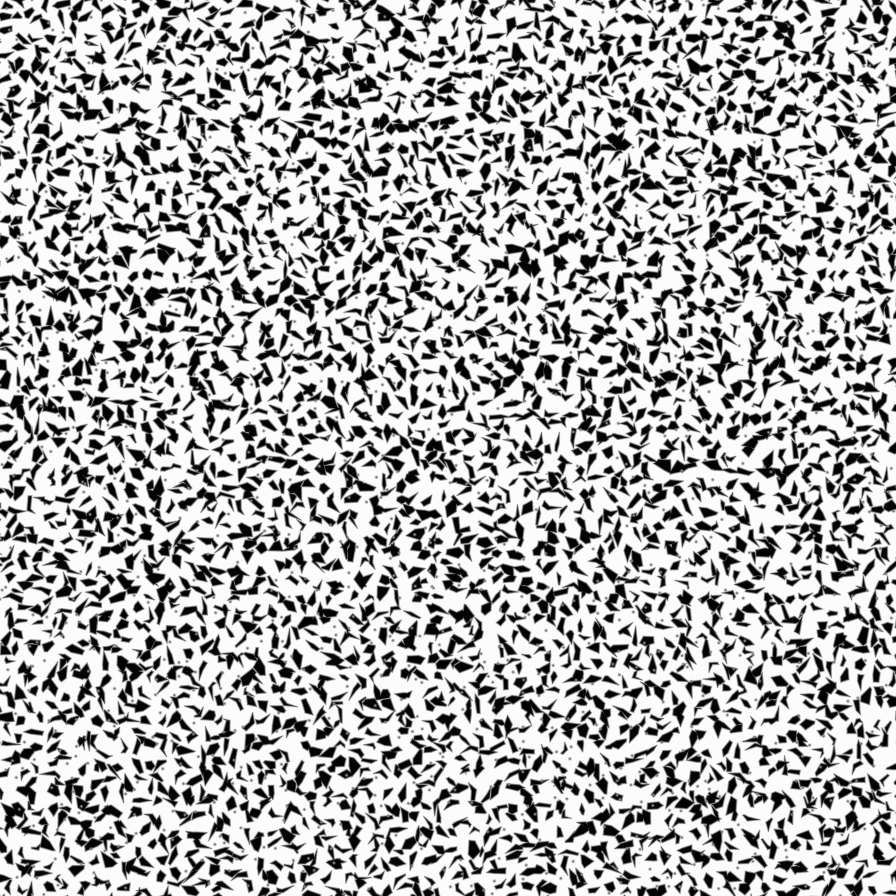
This texture is drawn by a Shadertoy shader. Its source:

```glsl
#define CELLS 64.0
#define JITTER 0.9
#define EDGE 0.00155
#define SPECK_SHARE 0.35
#define SPECK_RADIUS 0.085
#define SPECK_STRENGTH 0.6
#define PAPER vec3(0.988)
#define INK vec3(0.01)

const float TAU = 6.28319;

// Integer hash: three values in 0..1 per cell and seed
vec3 hash3(vec2 cell, int seed) {
    uvec3 v = uvec3(ivec3(ivec2(cell), seed));
    v = v * 1664525u + 1013904223u;
    v.x += v.y * v.z; v.y += v.z * v.x; v.z += v.x * v.y;
    v ^= v >> 16u;
    v.x += v.y * v.z; v.y += v.z * v.x; v.z += v.x * v.y;
    return vec3(v >> 8u) / 16777216.0;
}

// Signed distance to a five-cornered polygon, convex or bent
float polygonDistance(vec2 p, vec2 corners[5]) {
    float d = dot(p - corners[0], p - corners[0]);
    float side = 1.0;
    for (int i = 0; i < 5; i++) {
        vec2 a = corners[i];
        vec2 b = corners[(i + 4) % 5];
        vec2 e = b - a;
        vec2 w = p - a;
        vec2 q = w - e * clamp(dot(w, e) / dot(e, e), 0.0, 1.0);
        d = min(d, dot(q, q));
        bvec3 crossing = bvec3(p.y >= a.y, p.y < b.y, e.x * w.y > e.y * w.x);
        if (all(crossing) || !any(crossing)) side = -side;
    }
    return side * sqrt(d);
}

// Shard with one sharp tip, one blunt end and an elbow between them
float shardDistance(vec2 p, vec2 cell) {
    vec3 size = hash3(cell, 1);
    vec3 bend = hash3(cell, 2);
    float halfLength = mix(0.36, 0.74, size.x);
    float thickness = mix(0.26, 0.9, size.y * size.y);
    float bluntness = mix(0.03, 0.24, size.z);
    float outer = mix(0.12, 0.5, bend.x);
    float inner = outer - thickness;
    float outerX = (bend.y - 0.5) * halfLength;
    float innerX = outerX + (bend.z - 0.5) * 0.5 * halfLength;

    vec2 corners[5];
    corners[0] = vec2(-halfLength, 0.0);
    corners[1] = vec2(outerX, outer);
    corners[2] = vec2(halfLength, bluntness);
    corners[3] = vec2(halfLength * 0.9, -bluntness);
    corners[4] = vec2(innerX, inner);
    p.y += 0.3 * (outer + inner);
    return polygonDistance(p, corners);
}

void mainImage(out vec4 fragColor, in vec2 fragCoord) {
    vec2 p = fragCoord / iResolution.y * CELLS;
    float soft = max(EDGE, 0.7 / iResolution.y) * CELLS;
    vec2 home = floor(p);
    float shards = 10.0;
    float specks = 10.0;

    // Nearest shard and speck among the neighbouring cells
    for (int y = -1; y <= 1; y++) {
        for (int x = -1; x <= 1; x++) {
            vec2 cell = home + vec2(x, y);
            vec3 place = hash3(cell, 0);
            vec2 q = p - cell - 0.5 - (place.xy - 0.5) * JITTER;
            float angle = place.z * TAU;
            float c = cos(angle), s = sin(angle);
            shards = min(shards, shardDistance(mat2(c, -s, s, c) * q, cell));

            vec3 dust = hash3(cell, 3);
            if (dust.z < SPECK_SHARE)
                specks = min(specks, length(p - cell - dust.xy) - SPECK_RADIUS);
        }
    }

    // Specks show light on ink and dark on paper
    float ink = 1.0 - smoothstep(-soft, soft, shards);
    float speck = 1.0 - smoothstep(-soft, soft, specks);
    ink = mix(ink, 1.0 - ink, speck * SPECK_STRENGTH);
    fragColor = vec4(mix(PAPER, INK, ink), 1.0);
}
```
